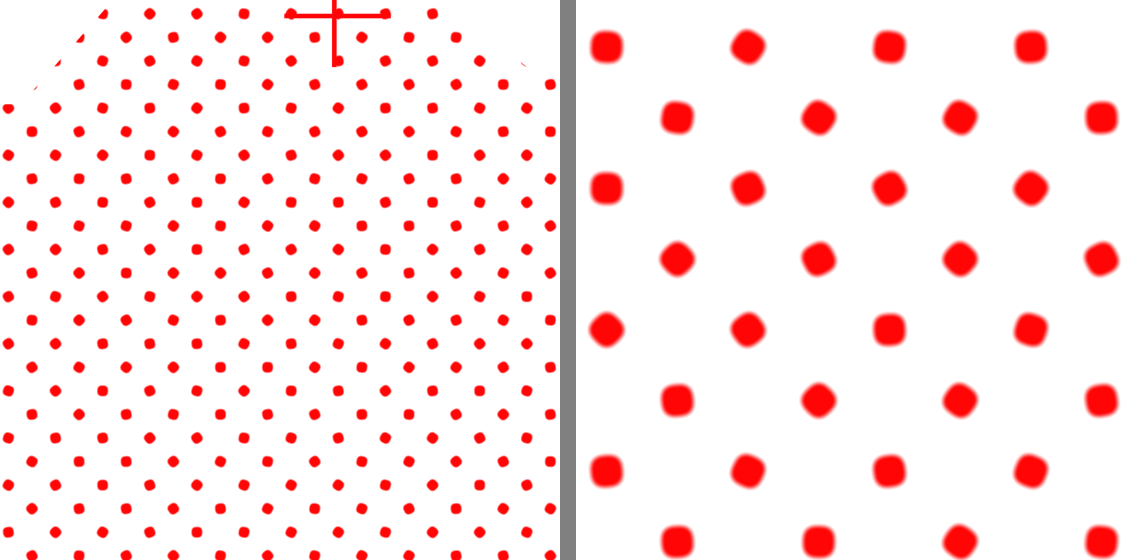
Left: the whole. Right: its middle third, enlarged.
This pattern is drawn by a WebGL 1 fragment shader. Its source:

```glsl
precision highp float;
// Small soft red dots on white, in two interleaved square lattices.
// Two slanted clips empty the upper corners, and a thin cross made of
// box distances sits over the dots at the top edge.

uniform vec2 u_resolution;

const vec3 PAPER = vec3(1.0);
const vec3 RED = vec3(1.0, 0.02, 0.02);

const float PITCH = 0.08416;                // spacing within one lattice
const vec2 FIRST_DOT = vec2(0.0150, 0.9753);
const float DOT_RADIUS = 0.0098;
const float DOT_BLUR = 0.0022;              // half width of the soft rim
const float WOBBLE = 0.0004;                // unevenness of the outline

// Corner clips: a slanted edge from A to B, ending at a level floor
const vec2 LEFT_A = vec2(0.1016, 0.8867);
const vec2 LEFT_B = vec2(0.1823, 0.9779);
const float LEFT_FLOOR = 0.8138;
const vec2 RIGHT_A = vec2(0.7813, 1.0130);
const vec2 RIGHT_B = vec2(0.9362, 0.8841);
const float RIGHT_FLOOR = 0.8633;
const float CLIP_BLUR = 0.0012;

const vec2 CROSS_CENTER = vec2(0.5970, 0.9714);
const float CROSS_LEFT = 0.5078;
const float CROSS_RIGHT = 0.6979;
const float CROSS_BOTTOM = 0.8802;
const float CROSS_HALF_WIDTH = 0.0041;
const float CROSS_BLUR = 0.0013;

float hash(vec2 p) {
  return fract(sin(dot(p, vec2(127.1, 311.7))) * 4375.85);
}

// 1 inside a shape, 0 outside, with a soft edge of half width blur
float coverage(float dist, float blur) {
  return 1.0 - smoothstep(-blur, blur, dist);
}

// Distance to the nearest dot of one lattice, with a slightly uneven rim
float dotLattice(vec2 p, vec2 origin) {
  vec2 q = (p - origin) / PITCH;
  vec2 cell = floor(q + 0.5);
  vec2 d = (q - cell) * PITCH;
  float angle = atan(d.y, d.x + 0.000001);
  float phase = 6.2832 * hash(cell + origin);
  return length(d) - DOT_RADIUS - WOBBLE * sin(4.0 * angle + phase);
}

float boxDistance(vec2 p, vec2 low, vec2 high) {
  vec2 d = abs(p - 0.5 * (low + high)) - 0.5 * (high - low);
  return length(max(d, 0.0)) + min(max(d.x, d.y), 0.0);
}

// Signed distance to the line a-b, positive on its left
float sideOfLine(vec2 p, vec2 a, vec2 b) {
  vec2 along = normalize(b - a);
  vec2 offset = p - a;
  return along.x * offset.y - along.y * offset.x;
}

// Positive inside an emptied corner
float cornerClip(vec2 p, vec2 a, vec2 b, float level) {
  return min(sideOfLine(p, a, b), p.y - level);
}

float crossDistance(vec2 p) {
  float w = CROSS_HALF_WIDTH;
  float bar = boxDistance(p, vec2(CROSS_LEFT, CROSS_CENTER.y - w),
                          vec2(CROSS_RIGHT, CROSS_CENTER.y + w));
  float stem = boxDistance(p, vec2(CROSS_CENTER.x - w, CROSS_BOTTOM),
                           vec2(CROSS_CENTER.x + w, 1.1));
  return min(bar, stem);
}

void main() {
  vec2 p = gl_FragCoord.xy / u_resolution;
  float pixel = 0.7 / min(u_resolution.x, u_resolution.y);

  // Staggered dots
  float dots = min(dotLattice(p, FIRST_DOT),
                   dotLattice(p, FIRST_DOT + vec2(0.5, -0.5) * PITCH));
  float ink = coverage(dots, max(DOT_BLUR, pixel));

  // Emptied upper corners
  float clip = max(cornerClip(p, LEFT_A, LEFT_B, LEFT_FLOOR),
                   cornerClip(p, RIGHT_A, RIGHT_B, RIGHT_FLOOR));
  ink *= coverage(clip, max(CLIP_BLUR, pixel));

  // Cross over the dots
  ink = max(ink, coverage(crossDistance(p), max(CROSS_BLUR, pixel)));

  gl_FragColor = vec4(mix(PAPER, RED, ink), 1.0);
}
```
